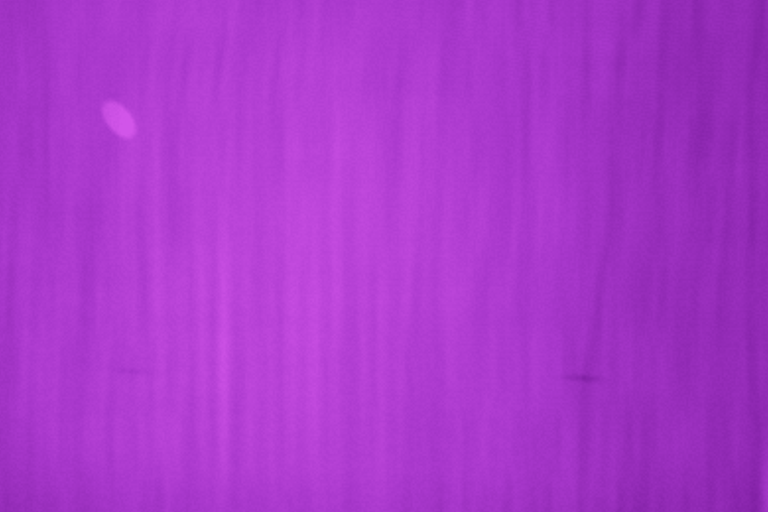
Reproduce this texture procedurally as a WebGL 2 fragment shader.

```glsl
#version 300 es
precision highp float;
// Softly lit violet cloth: a broad glow and shaded right side form the base tone.
// Stretched value noise adds vertical threads, blurred distance fields add folds
// and marks, and fine noise adds grain. One tone value then drives a colour ramp.

#define GLOW_POS vec2(0.56, 0.37)
#define GLOW_GAIN 0.92
#define BASE_TONE -0.22
#define SIDE_SHADE 0.62
#define RIB_FREQ 23.0
#define RIB_GAIN 0.85
#define THREAD_GAIN 0.42
#define FOLD_GAIN 0.38
#define GRAIN_FREQ 260.0
#define GRAIN_GAIN 0.30

uniform vec2 u_resolution;
out vec4 fragColor;

float hash(vec2 p) {
    return fract(sin(dot(p, vec2(127.1, 311.7))) * 43758.5453);
}

float noise(vec2 p) {
    vec2 i = floor(p), f = fract(p);
    f = f * f * (3.0 - 2.0 * f);
    return mix(mix(hash(i), hash(i + vec2(1, 0)), f.x),
               mix(hash(i + vec2(0, 1)), hash(i + vec2(1, 1)), f.x), f.y);
}

// Gaussian falloff, used for every soft edge
float soft(float d, float width) {
    return exp(-d * d / (width * width));
}

// Soft oval with separate half sizes
float oval(vec2 p, vec2 size) {
    return exp(-dot(p / size, p / size));
}

vec2 rotate(vec2 p, float a) {
    return vec2(cos(a) * p.x + sin(a) * p.y, cos(a) * p.y - sin(a) * p.x);
}

// Broad light: central glow, darker edges and right side
float lighting(vec2 p, vec2 uv) {
    float tone = BASE_TONE + GLOW_GAIN * oval(p - GLOW_POS, vec2(0.46, 0.52));
    tone += 0.22 * oval(p - vec2(0.62, 0.85), vec2(0.45, 0.35));
    tone -= SIDE_SHADE * smoothstep(0.58, 0.98, uv.x);
    tone -= 0.25 * soft(uv.y, 0.07);
    return tone + 0.22 * (noise(p * 3.5) - 0.5);
}

// Upright ribs near the glow, thin wavering threads everywhere
float weave(vec2 p) {
    float nearGlow = oval(p - GLOW_POS + vec2(0.02, 0.0), vec2(0.27, 0.31));
    float rib = noise(vec2(p.x * RIB_FREQ * 2.0, p.y * 1.3)) - 0.5;
    rib += 0.22 * sin(6.2832 * p.x * RIB_FREQ + 2.0 * noise(p * vec2(4.0, 1.0)));
    float x = p.x + 0.022 * (noise(p * vec2(3.0, 5.0)) - 0.5) - 0.03 * p.y;
    float thread = noise(vec2(x * 62.0, p.y * 7.0)) - 0.5;
    thread += 0.8 * (noise(vec2(x * 27.0 + 9.0, p.y * 2.6)) - 0.5);
    float crossBand = noise(vec2(p.x * 5.0, p.y * 24.0)) - 0.5;
    return RIB_GAIN * nearGlow * rib + THREAD_GAIN * (1.0 - 0.5 * nearGlow) * thread
         + 0.12 * crossBand;
}

// Long creases on the right side
float folds(vec2 p, float right) {
    float sway = 0.03 * (noise(vec2(2.0, p.y * 5.0)) - 0.5);
    float seam = soft(p.x - 1.14 - 0.05 * smoothstep(0.2, 0.7, p.y) - sway, 0.014);
    float tone = -0.75 * seam * (1.0 - smoothstep(0.6, 0.9, p.y));
    for (int i = 0; i < 3; i++) {
        float k = float(i);
        float slant = (k - 1.0) * 0.22 * (p.y - 1.0);
        float d = p.x - (1.24 + 0.05 * k) + slant + sway;
        float fade = smoothstep(0.62, 0.95, p.y);
        tone += fade * (0.4 * soft(d - 0.02, 0.02) - 0.5 * soft(d, 0.018));
    }
    tone -= 0.9 * soft(p.x - right + 0.025 + sway, 0.012);
    return FOLD_GAIN * tone;
}

// Two small dark crossings and the pale oval spot
float marks(vec2 p) {
    float tone = 0.0;
    for (int i = 0; i < 2; i++) {
        float k = float(i);
        vec2 q = rotate(p - vec2(0.26 + 0.88 * k, 0.275 - 0.014 * k), -0.08);
        tone -= (0.40 + 0.28 * k) * oval(q, vec2(0.036, 0.007));
        tone -= 0.30 * oval(q, vec2(0.009, 0.045));
    }
    vec2 q = rotate(p - vec2(0.232, 0.767), -0.9);
    float spot = length(q / vec2(0.044, 0.025));
    return tone + 1.25 * (1.0 - smoothstep(0.68, 1.2, spot));
}

void main() {
    vec2 uv = gl_FragCoord.xy / u_resolution;
    vec2 p = gl_FragCoord.xy / u_resolution.y;
    float right = u_resolution.x / u_resolution.y;

    float tone = lighting(p, uv) + weave(p) + folds(p, right) + marks(p);
    tone += 0.8 * oval(p - vec2(right, 0.04), vec2(0.022, 0.09));
    tone += GRAIN_GAIN * (noise(p * GRAIN_FREQ) - 0.5);

    // Violet ramp around the middle tone
    vec3 violet = vec3(0.66, 0.22, 0.80);
    vec3 range = tone < 0.0 ? vec3(0.10, 0.06, 0.10) : vec3(0.10, 0.07, 0.07);
    fragColor = vec4(violet + range * clamp(tone, -1.6, 1.6), 1.0);
}
```
